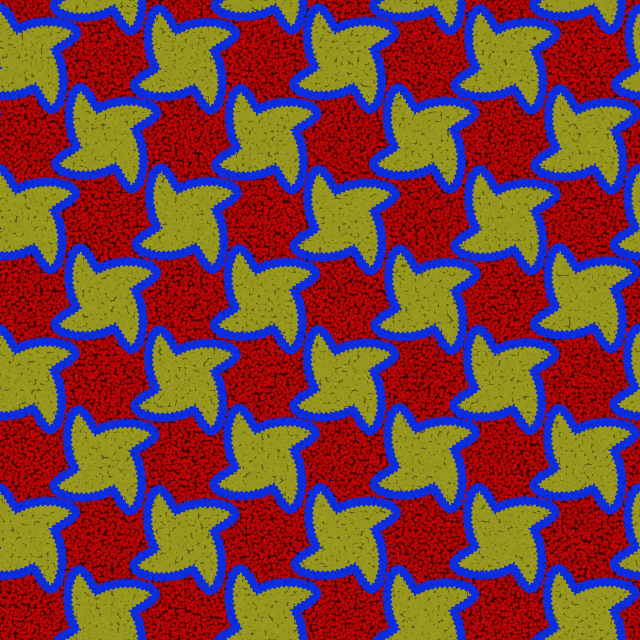
This pattern is drawn by a Shadertoy shader. Its source:

```glsl
// Tufted rug of olive four-armed pinwheel stars with scalloped blue borders on flecked red.

vec2 hash2(vec2 p) {
    vec3 q = fract(p.xyx * vec3(0.1031, 0.1030, 0.0973));
    q += dot(q, q.yzx + 33.33);
    return fract((q.xx + q.yz) * q.zy);
}

// Wrapping cellular noise: distance to the nearest tuft, and that tuft's random tone
vec2 tufts(vec2 p, float count) {
    vec2 cell = floor(p), best = vec2(9.0, 0.0);
    for (int j = -1; j <= 1; j++)
    for (int i = -1; i <= 1; i++) {
        vec2 id = cell + vec2(i, j);
        vec2 h = hash2(mod(id, count));
        float d = length(id + h - p);
        if (d < best.x) best = vec2(d, fract(h.x * 7.0 + h.y * 5.0));
    }
    return best;
}

// Signed distance to the star, and the arc length along the nearest arm
vec2 pinwheel(vec2 p) {
    vec2 arm[9] = vec2[9](
        vec2(-0.059, 0.153), vec2(0.02, 0.188), vec2(0.10, 0.205),
        vec2(0.19, 0.205), vec2(0.265, 0.183), vec2(0.292, 0.16),
        vec2(0.25, 0.125), vec2(0.19, 0.09), vec2(0.153, 0.059));
    mat2 turn = mat2(1.0);
    float nearest = 9.0, side = 1.0, along = 0.0;
    for (int k = 0; k < 4; k++) {
        float travelled = 0.0;
        for (int i = 0; i < 8; i++) {
            vec2 a = turn * arm[i], b = turn * arm[i + 1];
            vec2 e = b - a, w = p - a;
            float t = clamp(dot(w, e) / dot(e, e), 0.0, 1.0);
            float d = length(w - e * t), len = length(e);
            if (d < nearest) {
                nearest = d;
                along = travelled + t * len;
            }
            travelled += len;
            // Even-odd crossing test
            if ((a.y > p.y) != (b.y > p.y) && w.x < e.x * w.y / e.y) side = -side;
        }
        turn = turn * mat2(0.0, -1.0, 1.0, 0.0);
    }
    return vec2(side * nearest, along);
}

void mainImage(out vec4 fragColor, in vec2 fragCoord) {
    vec2 uv = fragCoord / iResolution.xy;
    float blur = 3.0 / min(iResolution.x, iResolution.y);

    // Staggered stars: four repeats each way, two stars per repeat
    vec2 p = uv * 4.0 - vec2(0.159, 0.63);
    vec2 corner = floor(vec2(p.x + p.y, p.x - p.y));
    vec2 star = vec2(9.0, 0.0);
    for (int k = 0; k < 4; k++) {
        vec2 g = corner + vec2(k & 1, k >> 1);
        vec2 center = 0.5 * vec2(g.x + g.y, g.x - g.y);
        vec2 jitter = 0.016 * (hash2(mod(center, 4.0) * 2.0 + 3.0) - 0.5);
        vec2 q = p - center - jitter;
        if (dot(q, q) > 0.3) continue;
        vec2 s = pinwheel(q);
        if (s.x < star.x) star = s;
    }

    // Eighteen border stitches along each arm
    float stitch = 0.005 * cos(6.28319 * star.y / 0.03024);

    // Yarn colours shaded by the tufts
    vec2 tuft = tufts(uv * 200.0, 200.0);
    vec3 red = vec3(0.76, 0.02, 0.025) * (0.85 + 0.2 * tuft.y)
             * mix(1.0, 0.35, smoothstep(0.3, 0.85, tuft.x));
    vec3 blue = vec3(0.05, 0.175, 0.88) * (1.0 - 0.15 * smoothstep(0.5, 0.9, tuft.x));
    vec3 olive = vec3(0.61, 0.61, 0.125) * (0.95 + 0.05 * tuft.y)
               * (1.0 - 0.4 * smoothstep(0.6, 0.9, tuft.x));

    vec3 color = mix(blue, red, smoothstep(-blur, blur, star.x - 0.054 - stitch));
    color = mix(olive, color, smoothstep(-blur, blur, star.x + stitch));
    fragColor = vec4(color, 1.0);
}
```
